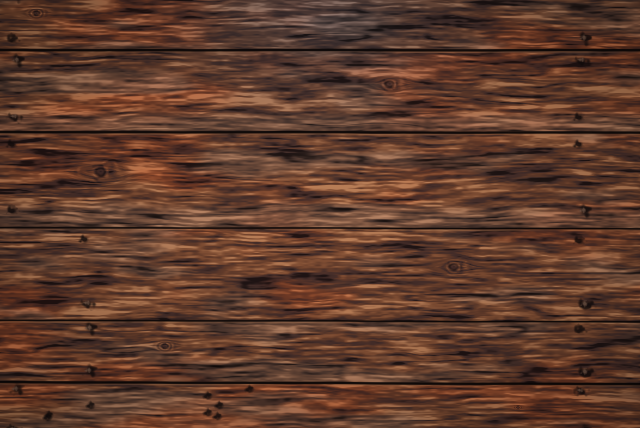
A WebGL 2 fragment shader for this texture:

```glsl
#version 300 es
precision highp float;
// Six weathered horizontal planks with dark seams. Stretched noise makes fine
// fibres and cracks, bent around one knot per plank; nails sit near both plank
// ends and worm holes are scattered over the lowest board.
uniform vec2 u_resolution;
out vec4 fragColor;

const int PLANKS = 6;
const float SEAMS[7] = float[](-0.03, 0.105, 0.25, 0.467, 0.691, 0.883, 1.03);
const vec3 CHAR = vec3(0.11, 0.07, 0.07);
const vec3 UMBER = vec3(0.25, 0.165, 0.15);
const vec3 RUSSET = vec3(0.35, 0.21, 0.15);
const vec3 SIENNA = vec3(0.46, 0.28, 0.185);
const vec3 TAN = vec3(0.66, 0.45, 0.31);
const vec3 WORN = vec3(0.44, 0.33, 0.27);

float hash(vec2 p) {
  vec3 q = fract(vec3(p.xyx) * 0.1031);
  q += dot(q, q.yzx + 33.33);
  return fract((q.x + q.y) * q.z);
}

float noise(vec2 p) {
  vec2 i = floor(p), f = fract(p);
  f = f * f * (3.0 - 2.0 * f);
  return mix(mix(hash(i), hash(i + vec2(1, 0)), f.x),
             mix(hash(i + vec2(0, 1)), hash(i + vec2(1, 1)), f.x), f.y);
}

float fbm(vec2 p) {
  float sum = 0.0, amp = 0.53;
  for (int k = 0; k < 4; k++) {
    sum += amp * noise(p);
    p = p * 2.03 + 17.3;
    amp *= 0.5;
  }
  return sum;
}

// Thin dark lines along the zero crossings of stretched noise
float cracks(vec2 p, vec2 scale, float width) {
  float line = 1.0 - smoothstep(0.0, width, abs(noise(p * scale) - 0.5));
  return line * smoothstep(0.3, 0.65, noise(p * vec2(9.0, 45.0) + 61.0));
}

// Fibre brightness: fine streaks at several widths, cut by cracks
float fibres(vec2 p, float seed) {
  p += seed * vec2(3.7, 5.3);
  p.y += 0.02 * (fbm(p * vec2(2.5, 6.0)) - 0.5) + 0.004 * noise(p * vec2(16.0, 30.0));
  float broad = noise(p * vec2(4.0, 40.0));
  float mid = noise(p * vec2(11.0, 115.0) + 40.0);
  float fine = noise(p * vec2(19.0, 210.0) + 90.0);
  float grit = noise(p * vec2(70.0, 300.0) + 20.0);
  float t = 0.54 + 0.2 * (broad - 0.5) + 0.5 * (mid - 0.5) + 0.62 * (fine - 0.5) + 0.22 * (grit - 0.5);
  return t - 0.3 * cracks(p, vec2(7.0, 75.0), 0.16);
}

vec3 woodRamp(float t) {
  vec3 c = mix(CHAR, UMBER, smoothstep(0.0, 0.27, t));
  c = mix(c, RUSSET, smoothstep(0.25, 0.47, t));
  c = mix(c, SIENNA, smoothstep(0.45, 0.66, t));
  return mix(c, TAN, smoothstep(0.63, 0.92, t));
}

// Ragged round mark, 1 inside
float spot(vec2 d, float radius, float px) {
  float rag = 0.9 * radius * (noise(d * 1.6 / radius + radius * 900.0) - 0.5);
  return 1.0 - smoothstep(radius * 0.5 - px, radius + px, length(d * vec2(0.8, 1.0)) + rag);
}

// Dark hole with a dull metal glint
vec3 nail(vec3 col, vec2 d, float radius, float glint, float px) {
  col = mix(col, CHAR * 0.6, 0.85 * spot(d, radius, px));
  return mix(col, WORN, glint * spot(d + radius * vec2(0.25, -0.2), radius * 0.45, px));
}

void main() {
  vec2 p = gl_FragCoord.xy / u_resolution.y;
  vec2 uv = gl_FragCoord.xy / u_resolution;
  float px = 1.0 / u_resolution.y;
  float y = p.y + 0.006 * (uv.x - 0.5) * (1.0 - p.y) + 0.0012 * (noise(vec2(p.x * 9.0, 2.0)) - 0.5);

  // Which plank, and where inside it
  int plank = 0;
  for (int k = 1; k < PLANKS; k++) plank += int(step(SEAMS[k], y));
  float id = float(plank), low = SEAMS[plank], high = SEAMS[plank + 1];
  float across = (y - low) / (high - low);

  // Fibres swerve round the knot, with faint rings beside it
  vec2 knot = vec2(1.5 * fract(id * 0.45 + 0.807), mix(low, high, 0.59));
  float knotSize = 0.022 - 0.006 * abs(id - 3.0);
  vec2 kd = vec2(p.x, y) - knot;
  float reach = length(kd * vec2(0.5, 1.0)) / knotSize;
  float swerve = knotSize * sign(kd.y) * exp(-reach * reach * 0.6);
  float t = fibres(vec2(p.x, y - swerve), id);
  float rings = 0.45 + 0.3 * sin(reach * 9.0 + 7.0 * noise(kd * 45.0));
  t = mix(t, rings, 0.45 * (1.0 - smoothstep(0.7, 1.7, reach)));

  // Stains, bleached bands and rusty patches
  float stain = fbm(p * vec2(4.0, 14.0) + id * 11.0);
  float rust = smoothstep(0.42, 0.7, fbm(p * vec2(3.0, 10.0) + id * 23.0));
  float bleach = smoothstep(0.48, 0.7, fbm(p * vec2(3.5, 16.0) + id * 31.0 + 7.0));
  float bareEdge = (1.0 - smoothstep(0.12, 0.3, across)) * step(2.5, id) * step(id, 4.5);
  t += 0.34 * (stain - 0.5);
  vec3 col = woodRamp(t);
  col = mix(col, col * vec3(1.12, 0.95, 0.86), rust);
  col = mix(col, WORN * (0.35 + 1.15 * t), 0.55 * max(bleach, bareEdge));
  float cool = exp(-24.0 * dot(uv - vec2(0.5, 1.0), uv - vec2(0.5, 1.0)));
  col = mix(col, vec3(dot(col, vec3(0.36))) * vec3(0.98, 0.97, 1.08), 0.5 * cool);

  // Knot heart, then nails in pairs at both ends
  col = mix(col, CHAR * (0.7 + 1.6 * rings), 0.8 * spot(kd, knotSize * 0.75, px));
  for (int k = 0; k < 4; k++) {
    float side = float(k / 2), row = float(k % 2), h = hash(vec2(id * 7.0 + 3.0, float(k)));
    float left = 0.035 + 0.17 * step(abs(id - 1.5), 0.6);
    vec2 at = vec2(mix(left, 1.36, side) + 0.02 * (h - 0.5), mix(low, high, mix(0.18, 0.87, row)));
    col = nail(col, vec2(p.x, y) - at, mix(0.009, 0.015, h), 0.8 * step(0.4, h), px);
  }
  for (int k = 0; k < 8; k++) {
    vec2 at = vec2(0.1 + 0.5 * hash(vec2(k, 51)), 0.02 + 0.075 * hash(vec2(k, 83)));
    col = nail(col, vec2(p.x, y) - at, 0.009, 0.0, px);
  }

  // Seams: dark gap with a lit arris on the board below
  for (int k = 1; k < PLANKS; k++) {
    float gap = k == 3 || k == 2 ? 0.0012 : 0.0022, d = y - SEAMS[k];
    float lit = smoothstep(-0.008, -0.004, d) * step(d, 0.0) * noise(vec2(p.x * 7.0, float(k) * 9.0));
    col = mix(col, TAN, 0.55 * lit);
    col *= 1.0 - 0.25 * exp(-abs(d) * 260.0);
    col = mix(col, CHAR * 0.35, 0.92 * (1.0 - smoothstep(gap - px * 0.5, gap + px, abs(d))));
  }

  vec2 q = uv - 0.5;
  fragColor = vec4(col * (1.09 - 0.75 * dot(q, q)), 1.0);
}
```
